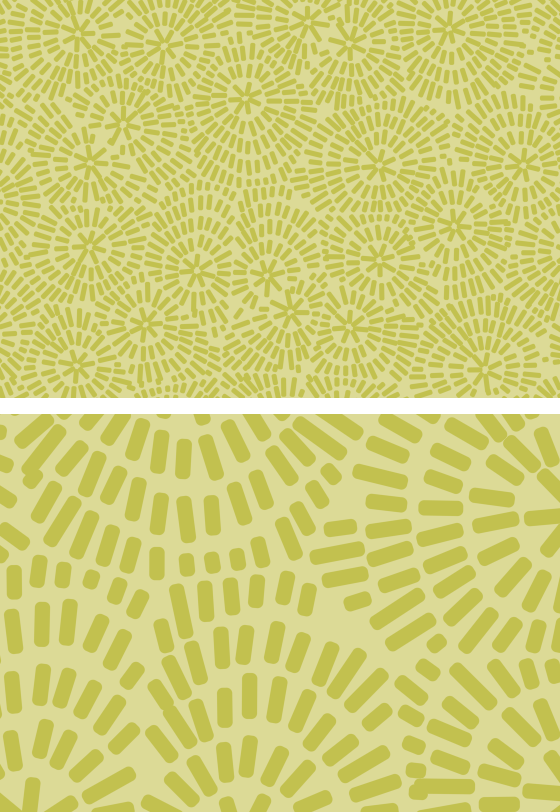
Top: the whole. Bottom: its middle third, enlarged.
This pattern is drawn by a Shadertoy shader. Its source:

```glsl
// Draws rounded dashes that radiate from scattered centres, like packed flower heads.

const float TAU = 6.2831853;
const vec3 PALE_LIME = vec3(0.863, 0.853, 0.590);
const vec3 OLIVE_LIME = vec3(0.760, 0.757, 0.308);

// All lengths are fractions of the canvas height.
const float CELL_SIZE = 0.27;
const float CORE_RADIUS = 0.014;
const float RING_STEP = 0.044;
const float RAY_STEP = 0.0205;
const float DASH_LENGTH = 0.024;
const float DASH_HALF_WIDTH = 0.0064;
const float CORNER_RADIUS = 0.0048;
const float BORDER_MARGIN = 0.0090;

// Sine-free hash: three values in 0..1.
vec3 hash33(vec3 p) {
    p = fract(p * vec3(0.1031, 0.1030, 0.0973));
    p += dot(p, p.yxz + 33.33);
    return fract((p.xxy + p.yxx) * p.zyx);
}

// Jittered centre of one flower head.
vec2 headCentre(vec2 cell) {
    vec2 jitter = hash33(vec3(cell, 7.0)).xy - 0.5;
    return (cell + 0.5 + 0.75 * jitter) * CELL_SIZE;
}

// Grid cell whose centre lies nearest to p.
vec2 nearestHead(vec2 p) {
    vec2 base = floor(p / CELL_SIZE), best = base;
    float bestDistance = 1e3;
    for (int y = -2; y <= 2; y++)
    for (int x = -2; x <= 2; x++) {
        vec2 cell = base + vec2(x, y);
        float d = distance(p, headCentre(cell));
        if (d < bestDistance) { bestDistance = d; best = cell; }
    }
    return best;
}

// Length of a ray from a head's centre to the inset border of its territory.
float rayLimit(vec2 cell, vec2 centre, vec2 ray) {
    float limit = 1e3;
    for (int y = -2; y <= 2; y++)
    for (int x = -2; x <= 2; x++) {
        if (x == 0 && y == 0) continue;
        vec2 toOther = headCentre(cell + vec2(x, y)) - centre;
        float span = length(toOther);
        float facing = dot(toOther, ray) / span;
        if (facing > 0.001) limit = min(limit, (0.5 * span - BORDER_MARGIN) / facing);
    }
    return limit;
}

// Ring spacing varies smoothly around the head, so rings are not circles.
float ringSpacing(float angle, vec3 seed) {
    float wave = 0.6 * sin(2.0 * angle + TAU * seed.x) + 0.6 * sin(5.0 * angle + TAU * seed.y);
    return RING_STEP * (1.0 + 0.10 * wave);
}

float roundedBox(vec2 p, vec2 halfSize, float corner) {
    vec2 q = abs(p) - halfSize + corner;
    return length(max(q, 0.0)) + min(max(q.x, q.y), 0.0) - corner;
}

// Distance to a dash that runs along a ray from radius r0 to r1.
float dashDistance(vec2 p, vec2 ray, float r0, float r1, float tilt) {
    vec2 local = vec2(dot(p, ray) - 0.5 * (r0 + r1), ray.x * p.y - ray.y * p.x);
    float c = cos(tilt), s = sin(tilt);
    local = mat2(c, -s, s, c) * local;
    vec2 halfSize = vec2(0.5 * (r1 - r0) + DASH_HALF_WIDTH, DASH_HALF_WIDTH);
    return roundedBox(local, halfSize, CORNER_RADIUS);
}

// Distance to the closest dash of the head that owns this point.
float headDistance(vec2 p, vec2 cell) {
    vec2 centre = headCentre(cell);
    vec2 local = p - centre;
    vec3 seed = hash33(vec3(cell, 19.0));
    float angle = atan(local.y, local.x);
    float nearRing = floor((length(local) - CORE_RADIUS) / ringSpacing(angle, seed));
    float closest = 1.0;
    for (int i = -1; i <= 1; i++) {
        float ring = nearRing + float(i);
        if (ring < 0.0) continue;
        float count = floor(TAU * (CORE_RADIUS + ring * RING_STEP + 0.009) / RAY_STEP);
        float turn = hash33(vec3(cell, 40.0 + ring)).x;
        float nearRay = round(angle / TAU * count - turn);
        for (int j = -1; j <= 1; j++) {
            float index = mod(nearRay + float(j), count);
            vec3 rnd = hash33(vec3(cell * 31.0 + ring, 60.0 + index)) - 0.5;
            float rayAngle = (index + turn + 0.20 * rnd.x) / count * TAU;
            vec2 ray = vec2(cos(rayAngle), sin(rayAngle));

            // Trim or stretch the outermost dash to meet the border.
            float limit = rayLimit(cell, centre, ray);
            float r0 = CORE_RADIUS + ring * ringSpacing(rayAngle, seed) + 0.005 * rnd.y;
            float r1 = r0 + DASH_LENGTH + 0.007 * rnd.z;
            if (limit < r1 + 0.022) r1 = min(limit, r1 + 0.012);
            if (r1 - r0 < 0.003) continue;
            closest = min(closest, dashDistance(local, ray, r0, r1, 0.22 * rnd.z));
        }
    }
    return closest;
}

void mainImage(out vec4 fragColor, in vec2 fragCoord) {
    vec2 p = fragCoord / iResolution.y;
    float edge = 0.7 / iResolution.y;
    float d = headDistance(p, nearestHead(p));
    fragColor = vec4(mix(OLIVE_LIME, PALE_LIME, smoothstep(-edge, edge, d)), 1.0);
}
```
